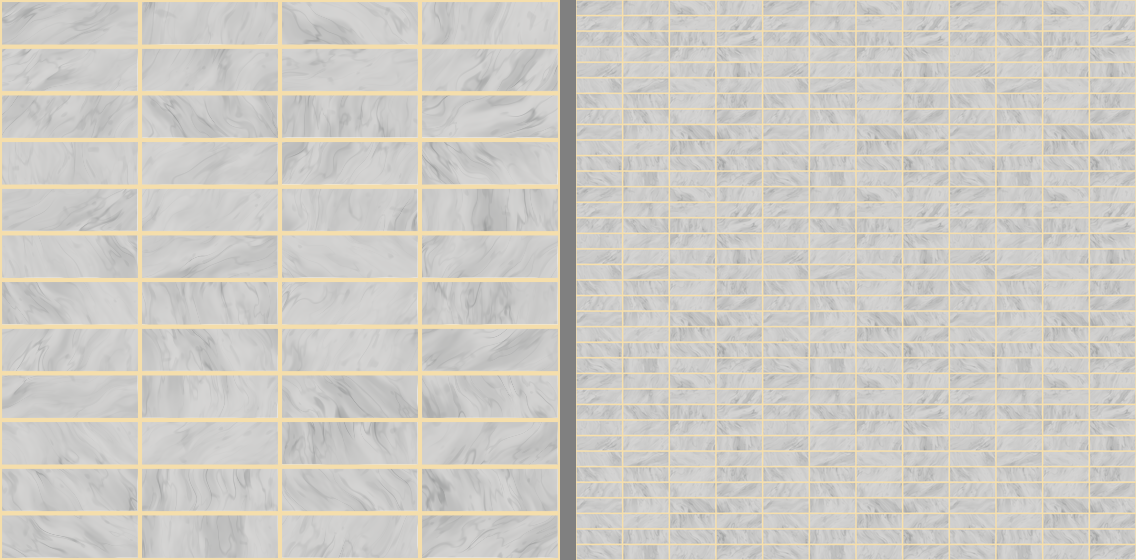
Left, the tile; right, the same tile 3 across and 3 down.
Write a WebGL 1 fragment shader that draws this texture.

```glsl
precision highp float;
// Stacked grey marble tiles, four across and twelve down, with cream grout.
uniform vec2 u_resolution;

const vec2 TILES = vec2(4.0, 12.0);
const float GROUT_WIDTH = 0.0076;
const float RIM_WIDTH = 0.0011;
const vec3 GROUT = vec3(0.96, 0.87, 0.67);
const vec3 MARBLE = vec3(0.826, 0.824, 0.820);
const vec3 VEIN = vec3(0.60, 0.605, 0.605);
const vec3 RIM = vec3(0.95, 0.94, 0.92);
const float CLOUD_DEPTH = 0.30;
const float VEIN_DEPTH = 0.42;
const float MIN_ANGLE = 0.2;
const float MAX_ANGLE = 2.65;
const vec2 STRETCH = vec2(0.85, 3.4); // noise frequency along and across veins

float hash(vec2 p) {
  vec3 q = fract(vec3(p.xyx) * 0.1031);
  q += dot(q, q.yzx + 33.33);
  return fract((q.x + q.y) * q.z);
}

float noise(vec2 p) {
  vec2 i = floor(p);
  vec2 f = fract(p);
  f = f * f * (3.0 - 2.0 * f);
  return mix(mix(hash(i), hash(i + vec2(1.0, 0.0)), f.x),
             mix(hash(i + vec2(0.0, 1.0)), hash(i + 1.0), f.x), f.y);
}

float fbm(vec2 p) {
  float sum = 0.0;
  float amplitude = 0.55;
  for (int i = 0; i < 3; i++) {
    sum += amplitude * noise(p);
    p = p * 2.03 + vec2(17.3, 9.1);
    amplitude *= 0.5;
  }
  return sum / 0.9625;
}

// Thin line along the middle level of the noise
float vein(vec2 p, float width) {
  return 1.0 - smoothstep(0.0, width, abs(fbm(p) - 0.5));
}

// p is measured in tile heights; every tile is cut from its own place
vec3 marble(vec2 p, vec2 tile) {
  float angle = mix(MIN_ANGLE, MAX_ANGLE, hash(tile + 3.7));
  vec2 origin = 60.0 * vec2(hash(tile + 11.3), hash(tile + 27.9)) + 100.0;
  vec2 bend = vec2(noise(p * 1.7 + origin), noise(p * 1.7 + origin + 40.0)) - 0.5;
  p += 0.3 * bend;
  float c = cos(angle);
  float s = sin(angle);
  vec2 grain = vec2(c * p.x + s * p.y, c * p.y - s * p.x) * STRETCH + origin;

  // Soft streaks and patches
  float patches = smoothstep(0.3, 0.75, noise(grain * vec2(0.7, 0.3) + 21.0));
  float cloud = smoothstep(0.25, 0.8, fbm(grain * 1.1 + 55.0));
  cloud = cloud * (0.55 + 0.7 * patches);

  // Broken veins of two sizes, denser inside the patches
  float broken = smoothstep(0.35, 0.75, noise(grain * vec2(1.6, 0.8) + 73.0));
  float veins = vein(grain, 0.055) * broken * (0.4 + 0.6 * patches);
  float fine = vein(grain * vec2(1.5, 1.4) + 31.0, 0.07);
  veins += 0.45 * fine * (0.25 + 0.75 * patches);

  // Small dark flecks and faint tonal grain
  float fleck = smoothstep(0.82, 0.97, noise(grain * vec2(5.0, 2.2) + 13.0));
  float depth = CLOUD_DEPTH * cloud + VEIN_DEPTH * veins + 0.16 * fleck;
  depth += 0.06 * (noise(grain * vec2(7.0, 3.5)) - 0.5);
  vec3 colour = mix(MARBLE, VEIN, clamp(depth, -0.05, 0.9));
  return colour + 0.012 * (hash(tile + 51.1) - 0.5);
}

void main() {
  vec2 uv = gl_FragCoord.xy / u_resolution;
  float pixel = 1.0 / min(u_resolution.x, u_resolution.y);
  vec2 tile = mod(floor(uv * TILES), TILES);
  vec2 local = (fract(uv * TILES) - 0.5) / TILES;

  // Distance inward from each tile side
  vec2 halfSize = 0.5 / TILES - 0.5 * GROUT_WIDTH;
  vec2 inset = halfSize - abs(local);
  float edge = min(inset.x, inset.y);
  float cover = smoothstep(-0.5 * pixel, 0.5 * pixel, edge);

  vec3 stone = marble(local * TILES.y, tile);

  // Pale chipped rim on the lower and right sides of some tiles
  vec2 side = vec2(halfSize.x - local.x, halfSize.y + local.y);
  vec2 line = 1.0 - smoothstep(vec2(RIM_WIDTH - 0.5 * pixel),
                               vec2(RIM_WIDTH + 0.5 * pixel), side);
  vec2 strength = vec2(hash(tile + 81.0), hash(tile + 93.0));
  strength *= smoothstep(0.25, 0.6, noise(local * 30.0 + tile * 9.0));
  float rim = max(line.x * strength.x, line.y * strength.y);
  stone = mix(stone, RIM, 0.85 * rim);

  gl_FragColor = vec4(mix(GROUT, stone, cover), 1.0);
}
```
